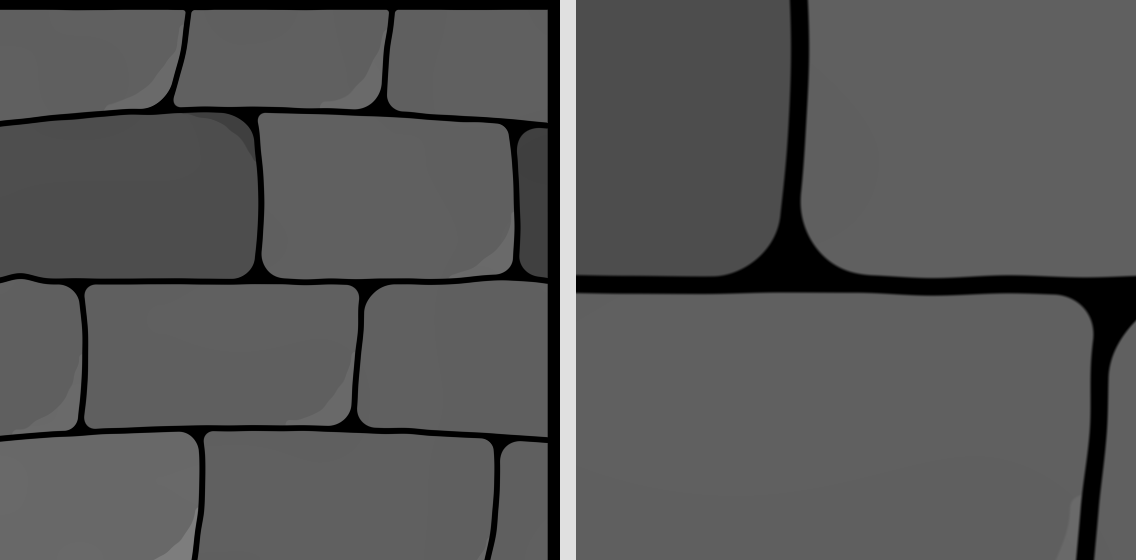
Left, the full canvas; right, a detail of the centre.
Reproduce this texture procedurally as a three.js fragment shader.

```glsl
// Cartoon stone wall: four courses of grey blocks in black mortar, framed on top and right.
// Curved bed joints split the courses, two bowed joints split each course into blocks,
// and rounded corners, crescent highlights and faint mottling finish the stones.
varying vec2 vUv;

const vec3 MORTAR = vec3(0.0);
const float STONE = 0.374;          // usual block grey
const float DARK_STONE = 0.302;
const float DEEP_STONE = 0.25;
const float PALE_STONE = 0.408;
const float GLOSS = 0.04;           // highlight lift
const float HALF_JOINT = 0.0053;    // half mortar width
const float FRAME_TOP = 0.0175;
const float FRAME_RIGHT = 0.978;
const float SOFT = 0.0012;          // edge smoothing
const float WOBBLE = 0.003;         // hand-drawn waver
const float MOTTLE = 0.006;

float hash(vec2 p) {
  vec3 q = fract(vec3(p.xyx) * 0.1031);
  q += dot(q, q.yzx + 33.33);
  return fract((q.x + q.y) * q.z);
}

float noise(vec2 p) {
  vec2 i = floor(p), f = fract(p);
  f = f * f * (3.0 - 2.0 * f);
  return mix(mix(hash(i), hash(i + vec2(1.0, 0.0)), f.x),
             mix(hash(i + vec2(0.0, 1.0)), hash(i + 1.0), f.x), f.y);
}

// Depth inside two edges whose shared corner is rounded by r
float roundInside(vec2 d, float r) {
  return r - length(max(r - d, 0.0));
}

float fill(float d) { return smoothstep(-SOFT, SOFT, d); }

float bump(float x, float center, float width) {
  float s = (x - center) / width;
  return exp(-s * s);
}

// Arch with its crown at peak, dropping by a different amount to each side
float arch(float x, float crown, float peak, vec2 drops) {
  float s = x < peak ? (peak - x) / peak : (x - peak) / (1.0 - peak);
  return crown + s * s * (x < peak ? drops.x : drops.y);
}

// Bed joints, measured down from the top edge
float bed(float k, float x) {
  if (k < 0.5) return FRAME_TOP - HALF_JOINT;
  if (k < 1.5) return arch(x, 0.196, 0.39, vec2(0.026, 0.031));
  if (k < 2.5) return 0.503 - 0.009 * bump(x, 0.033, 0.033) - 0.008 * bump(x, 0.892, 0.07);
  if (k < 3.5) return arch(x, 0.764, 0.417, vec2(0.020, 0.0225));
  return 1.012 + 0.053 * smoothstep(0.4, 0.85, x);
}

// Upright joint: x at its top, x at its bottom, sideways bow
vec3 upright(float row, bool first) {
  if (row < 0.5) return first ? vec3(0.338, 0.297, 0.0065) : vec3(0.7005, 0.685, -0.0026);
  if (row < 1.5) return first ? vec3(0.4505, 0.4545, 0.0143) : vec3(0.910, 0.919, 0.0085);
  if (row < 2.5) return first ? vec3(0.142, 0.1405, 0.0117) : vec3(0.650, 0.629, 0.0);
  return first ? vec3(0.357, 0.345, 0.0085) : vec3(0.884, 0.853, 0.0156);
}

// Corner radii beside an upright: top left, top right, bottom left, bottom right
vec4 corners(float row, bool first) {
  if (row < 0.5) return first ? vec4(0.006, 0.006, 0.045, 0.02) : vec4(0.006, 0.006, 0.05, 0.03);
  if (row < 1.5) return first ? vec4(0.052, 0.018, 0.036, 0.05) : vec4(0.018, 0.05, 0.03, 0.036);
  if (row < 2.5) return first ? vec4(0.034, 0.024, 0.021, 0.024) : vec4(0.027, 0.05, 0.04, 0.036);
  return first ? vec4(0.034, 0.02, 0.006, 0.006) : vec4(0.02, 0.042, 0.006, 0.006);
}

vec2 crescentSize(float row, bool shaded) {
  if (shaded) return vec2(0.129, 0.094);
  if (row < 0.5) return vec2(0.114, 0.152);
  if (row < 1.5) return vec2(0.118, 0.118);
  return row < 2.5 ? vec2(0.12, 0.14) : vec2(0.097, 0.107);
}

// Concave patch hugging a corner, with blunt round tips
float crescent(vec2 c, vec2 size, float lump) {
  float arc = (length(1.0 - c / size) - 0.9) * min(size.x, size.y) + lump;
  vec2 ends = size - c;
  return fill(roundInside(vec2(arc, min(ends.x, ends.y)), 0.008));
}

float blockTone(float row, float block) {
  if (row > 0.5 && row < 1.5) return block < 0.5 ? DARK_STONE : block < 1.5 ? STONE : DEEP_STONE;
  return row > 2.5 && block < 0.5 ? PALE_STONE : STONE;
}

void main() {
  vec2 p = vec2(vUv.x, 1.0 - vUv.y);
  vec2 q = p + WOBBLE * (vec2(noise(p * 22.0), noise(p * 22.0 + 40.0)) - 0.5);

  // Course and position within it
  float row = 0.0;
  for (int k = 1; k < 4; k++) row += step(bed(float(k), q.x), q.y);
  float top = bed(row, q.x), bottom = bed(row + 1.0, q.x);
  float above = q.y - top, below = bottom - q.y, t = above / (bottom - top);

  // Blocks, rounded corners and crescents
  float block = 0.0, stone = 1.0, accent = 0.0;
  float lump = 0.006 * (noise(p * 45.0) - 0.5);
  for (int j = 0; j < 2; j++) {
    bool first = j == 0;
    vec3 u = upright(row, first);
    float side = q.x - mix(u.x, u.y, t) - u.z * 4.0 * t * (1.0 - t);
    block += step(0.0, side);
    vec4 radii = corners(row, first);
    vec2 r = side < 0.0 ? radii.xz : radii.yw;
    stone = min(stone, roundInside(vec2(abs(side), above) - HALF_JOINT, r.x));
    stone = min(stone, roundInside(vec2(abs(side), below) - HALF_JOINT, r.y));
    bool shaded = first && row > 0.5 && row < 1.5;
    float lift = shaded ? -0.055 : (first && row > 2.5 ? 2.0 * GLOSS : GLOSS);
    vec2 c = vec2(-side, shaded ? above : below);
    accent += lift * step(side, 0.0) * crescent(c, crescentSize(row, shaded), lump);
  }

  // Surface and frame
  float tone = blockTone(row, block) + accent + MOTTLE * (noise(p * 7.0) - 0.5);
  float frame = min(p.y - FRAME_TOP, FRAME_RIGHT - p.x);
  gl_FragColor = vec4(mix(MORTAR, vec3(tone), fill(min(stone, frame))), 1.0);
}
```
